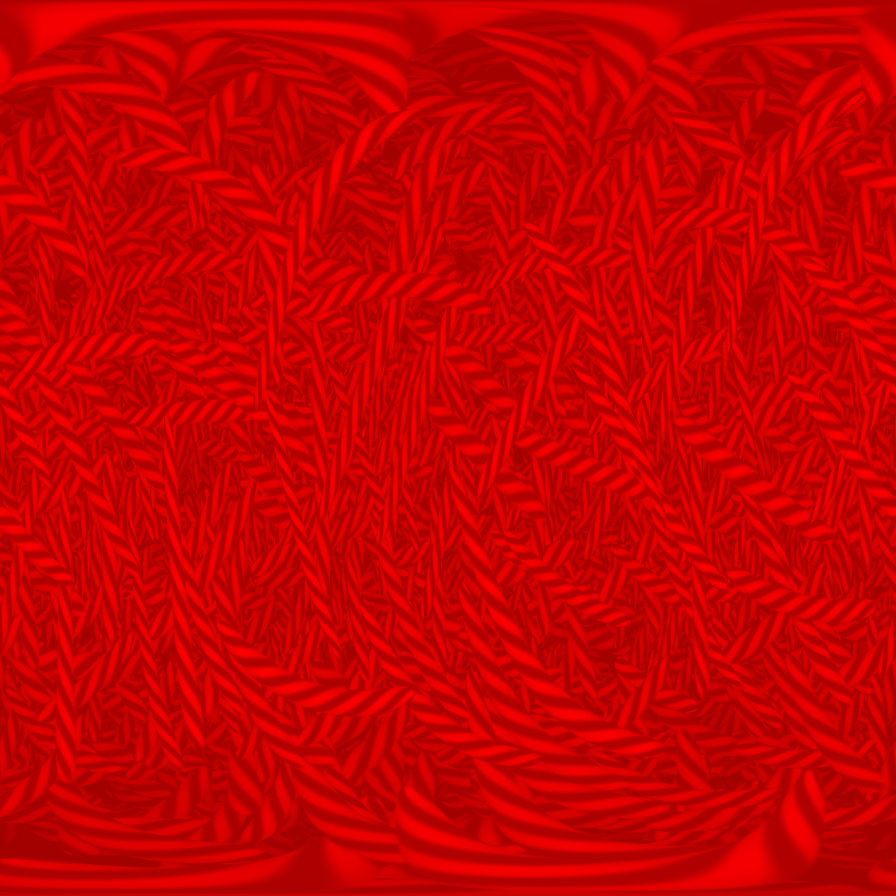
Reproduce this texture procedurally as a three.js fragment shader.

```glsl
// Tangle of twisted red ropes around the viewer, unrolled as a latitude-longitude panorama.
varying vec2 vUv;

const float PI = 3.14159265;
const int LAYERS = 14;

vec3 hash3(vec3 p) {
  p = fract(p * vec3(0.1031, 0.1030, 0.0973));
  p += dot(p, p.yxz + 33.33);
  return fract((p.xxy + p.yxx) * p.zyx);
}

vec3 sphereDirection(float lon, float lat) {
  return vec3(cos(lat) * cos(lon), sin(lat), cos(lat) * sin(lon));
}

// Returns strand brightness in x and coverage in y; along and across are angles.
vec2 twistedRope(float along, float across, float halfLength, float radius, float phase) {
  float end = abs(along) / halfLength;
  float taper = sqrt(max(1.0 - pow(end, 5.0), 0.001));
  float q = clamp(across / (radius * taper), -1.0, 1.0);
  float turn = along / (2.7 * radius) + 0.58 * asin(q) + phase;
  float strand = smoothstep(0.08, 0.92, 0.5 + 0.5 * cos(2.0 * PI * turn));
  float roundness = sqrt(1.0 - q * q);
  float coverage = (1.0 - smoothstep(0.8, 1.0, abs(q))) * (1.0 - smoothstep(0.9, 1.0, end));
  return vec2(strand * mix(0.25, 1.0, roundness), coverage);
}

void main() {
  vec3 view = sphereDirection(vUv.x * 2.0 * PI, (vUv.y - 0.5) * PI);
  float red = 0.64;

  // Layers run from far, small and dim to near, large and bright.
  for (int k = 0; k < LAYERS; k++) {
    float nearness = float(k) / float(LAYERS - 1);
    float rows = floor(mix(22.0, 4.0, nearness));
    float groove = mix(0.635, 0.70, nearness);
    float crest = mix(0.70, 0.98, pow(nearness, 0.85));

    // Rows hold fewer cells toward the poles, so cells stay about square.
    for (int j = -1; j <= 1; j++) {
      float row = floor(vUv.y * rows) + float(j);
      if (row < 0.0 || row >= rows) continue;
      float ring = min(sin(PI * row / rows), sin(PI * (row + 1.0) / rows));
      float columns = max(1.0, floor(2.0 * rows * ring + 0.01));

      for (int i = -1; i <= 1; i++) {
        float column = mod(floor(vUv.x * columns) + float(i), columns);
        vec3 cell = vec3(column, row, float(k) * 7.0 + 3.0);
        vec3 place = hash3(cell);
        vec3 form = hash3(cell + 57.0);

        // Each rope follows a great circle through its center.
        float lon = 2.0 * PI * (column + place.x) / columns;
        float lat = PI * ((row + place.y) / rows - 0.5);
        float angle = place.z * PI;
        vec3 center = sphereDirection(lon, lat);
        vec3 east = vec3(-sin(lon), 0.0, cos(lon));
        vec3 north = sphereDirection(lon, lat + 0.5 * PI);
        vec3 axis = cos(angle) * east + sin(angle) * north;

        float across = dot(view, cross(center, axis));
        float radius = mix(0.026, 0.048, nearness) * mix(0.8, 1.25, form.x);
        if (abs(across) > radius) continue;
        float along = atan(dot(view, axis), dot(view, center));
        float halfLength = PI / rows * mix(0.6, 0.98, form.y);
        if (abs(along) > halfLength) continue;

        vec2 rope = twistedRope(along, across, halfLength, radius, form.z);
        red = mix(red, mix(groove, crest, rope.x), rope.y);
      }
    }
  }

  gl_FragColor = vec4(red, 0.0, 0.0, 1.0);
}
```
